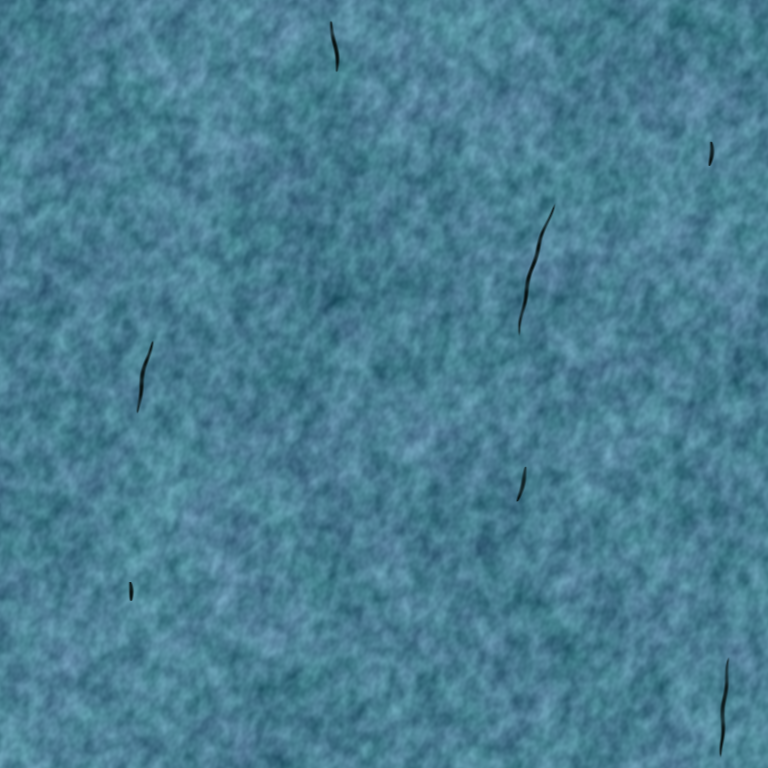
Write a Shadertoy shader that draws this texture.

```glsl
// Mottled teal-blue felt with a few thin, dark, slightly bent cracks.

const vec3 BASE_COLOR = vec3(0.289, 0.496, 0.576);
const vec3 SHADE_STEP = vec3(0.042, 0.046, 0.046);  // one deviation of brightness
const vec3 HUE_STEP = vec3(0.011, -0.003, 0.008);   // teal to slate drift
const vec3 CRACK_COLOR = vec3(0.03, 0.07, 0.07);

const float BROAD_SCALE = 4.0;     // noise cells across the canvas
const float CLOUD_SCALE = 15.0;
const float TUFT_SCALE = 37.0;
const float FIBER_SCALE = 72.0;
const float GRAIN_SCALE = 140.0;
const vec2 TUFT_STRETCH = vec2(1.08, 0.88);
const float TUFT_LEAN = -0.15;

const int CRACK_COUNT = 7;
const float CRACK_MIN_LENGTH = 0.025;
const float CRACK_MAX_LENGTH = 0.20;
const float CRACK_HALF_WIDTH = 0.0025;
const float CRACK_SOFTNESS = 0.0014;
const vec2 CRACK_START = vec2(0.17, 0.23);
const vec2 CRACK_STRIDE = vec2(0.7549, 0.5698);     // even quasi-random scatter

const float TAU = 6.2832;
const float NOISE_GAIN = 4.6;      // brings gradient noise to unit deviation

float hash(vec2 p) {
    vec3 q = fract(p.xyx * vec3(0.1031, 0.1030, 0.0973));
    q += dot(q, q.yzx + 33.33);
    return fract((q.x + q.y) * q.z);
}

float cornerSlope(vec2 cell, vec2 corner, vec2 local) {
    float angle = TAU * hash(cell + corner);
    return dot(vec2(cos(angle), sin(angle)), local - corner);
}

float noise(vec2 p) {
    vec2 cell = floor(p);
    vec2 f = p - cell;
    vec2 w = f * f * f * (f * (f * 6.0 - 15.0) + 10.0);
    float low = mix(cornerSlope(cell, vec2(0, 0), f), cornerSlope(cell, vec2(1, 0), f), w.x);
    float high = mix(cornerSlope(cell, vec2(0, 1), f), cornerSlope(cell, vec2(1, 1), f), w.x);
    return NOISE_GAIN * mix(low, high, w.y);
}

vec2 rotate(vec2 p, float angle) {
    float c = cos(angle), s = sin(angle);
    return vec2(c * p.x - s * p.y, s * p.x + c * p.y);
}

// Layered brightness, about one unit of deviation
float feltShade(vec2 uv) {
    vec2 p = vec2(uv.x + TUFT_LEAN * uv.y, uv.y) * TUFT_STRETCH;
    float shade = 0.28 * noise(rotate(uv, 0.5) * BROAD_SCALE + 11.3);
    shade += 0.36 * noise(rotate(p, 1.1) * CLOUD_SCALE + 27.1);
    shade += 0.63 * noise(rotate(p, 0.4) * TUFT_SCALE + 53.7);
    shade += 0.52 * noise(rotate(p, 0.9) * FIBER_SCALE + 91.9);
    shade += 0.25 * noise(rotate(p, 0.2) * GRAIN_SCALE + 171.3);
    return shade;
}

// Coverage of one tapered, bent crack
float crack(vec2 uv, float index) {
    float rank = (index + 0.5) / float(CRACK_COUNT);
    float halfLength = 0.5 * mix(CRACK_MIN_LENGTH, CRACK_MAX_LENGTH, rank * rank);
    vec2 q = uv - fract(CRACK_START + index * CRACK_STRIDE);
    float along = q.y / halfLength;
    float taper = max(1.0 - along * along, 0.0);
    float tilt = mix(-0.2, 0.3, hash(vec2(index, 5.0)));
    if (index > float(CRACK_COUNT) - 1.5) tilt = 0.27;
    float bend = halfLength * mix(-0.1, 0.1, hash(vec2(index, 9.0)));
    float center = tilt * q.y + bend * taper + 0.0012 * sin(q.y * 110.0 + index);
    float thickness = CRACK_HALF_WIDTH * sqrt(taper);
    float edge = CRACK_SOFTNESS + 0.5 / iResolution.y;
    float body = 1.0 - smoothstep(-edge, edge, abs(q.x - center) - thickness);
    float wear = clamp(0.92 + 0.12 * noise(vec2(index * 7.3, uv.y * 60.0)), 0.0, 1.0);
    return body * wear * smoothstep(0.0, 0.2, taper);
}

void mainImage(out vec4 fragColor, in vec2 fragCoord) {
    vec2 uv = fragCoord / iResolution.y;

    // Felt
    float hue = 0.7 * noise(uv * 9.0 + 211.7) + 0.7 * noise(rotate(uv, 0.7) * 32.0 + 307.1);
    vec3 color = BASE_COLOR + SHADE_STEP * feltShade(uv) + HUE_STEP * hue;

    // Cracks
    float cover = 0.0;
    for (int i = 0; i < CRACK_COUNT; i++) cover = max(cover, crack(uv, float(i)));
    color = mix(color, CRACK_COLOR, cover);

    fragColor = vec4(color, 1.0);
}
```
